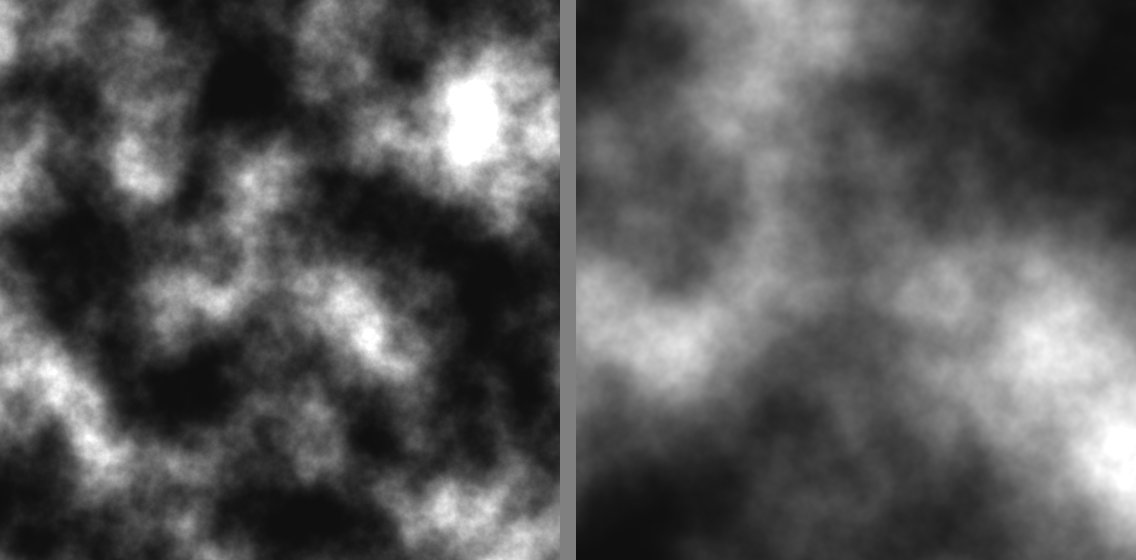
Left: the whole. Right: its middle third, enlarged.
Write a Shadertoy shader that draws this texture.

```glsl
// Unit gradient with a hashed direction for a lattice corner
vec2 cornerGradient(vec2 cell) {
    vec3 p = fract(cell.xyx * vec3(0.1031, 0.1030, 0.0973));
    p += dot(p, p.yzx + 33.33);
    float angle = 6.28318 * fract((p.x + p.y) * p.z);
    return vec2(cos(angle), sin(angle));
}

float gradientNoise(vec2 p) {
    vec2 cell = floor(p), f = fract(p);
    vec2 fade = f * f * f * (f * (f * 6.0 - 15.0) + 10.0);
    vec2 e = vec2(1.0, 0.0);
    float bottom = mix(dot(cornerGradient(cell), f),
                       dot(cornerGradient(cell + e.xy), f - e.xy), fade.x);
    float top = mix(dot(cornerGradient(cell + e.yx), f - e.yx),
                    dot(cornerGradient(cell + e.xx), f - e.xx), fade.x);
    return mix(bottom, top, fade.y);
}

// Octaves are turned against each other to hide the lattice
float cloudDensity(vec2 p) {
    float sum = 0.0, amplitude = 1.0;
    mat2 turnAndDouble = 2.0 * mat2(0.8, 0.6, -0.6, 0.8);
    for (int octave = 0; octave < 7; octave++) {
        sum += amplitude * gradientNoise(p);
        p = turnAndDouble * p + vec2(17.3, 9.1);
        amplitude *= 0.5;
    }
    return sum;
}

void mainImage(out vec4 fragColor, in vec2 fragCoord) {
    vec2 uv = fragCoord / iResolution.y;
    float density = cloudDensity(uv * 4.3 + vec2(23.7, 41.2));

    // Squared response: broad soft blacks, narrow bright cores
    float lift = max(0.46 + 0.91 * density, 0.0);
    float grey = 0.06 + lift * lift;
    fragColor = vec4(vec3(min(grey, 1.0)), 1.0);
}
```
